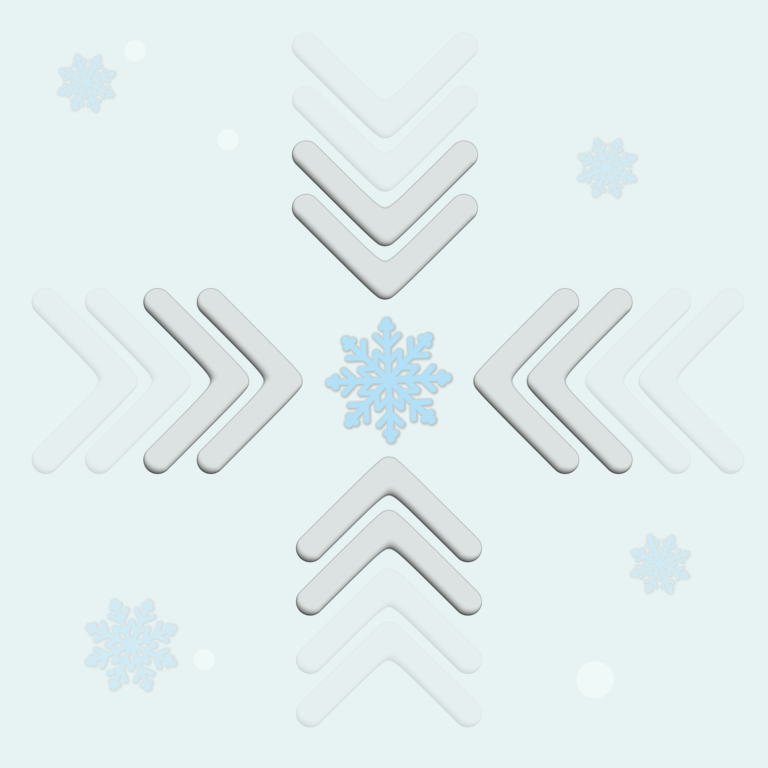
Give the GLSL for this background, as a Shadertoy shader.

```glsl
// Four groups of embossed chevrons pointing at a blue snowflake on a pale icy field.

float segment(vec2 p, vec2 a, vec2 b) {
    vec2 ab = b - a;
    return length(p - a - ab * clamp(dot(p - a, ab) / dot(ab, ab), 0.0, 1.0));
}

// Rounded chevron: x runs away from the tip, y across it; soft abs rounds the notch
float chevron(vec2 p) {
    p.y = sqrt(p.y * p.y + 0.00007);
    return segment(p, vec2(0.0), vec2(0.103)) - 0.0182;
}

// Eight-armed snowflake of unit radius
float snowflake(vec2 p) {
    float sector = 0.785398;
    float angle = abs(mod(atan(p.y, p.x) + 0.5 * sector, sector) - 0.5 * sector);
    p = length(p) * vec2(cos(angle), sin(angle));
    float d = segment(p, vec2(0.0), vec2(0.92, 0.0)) - 0.048;
    d = min(d, segment(p, vec2(0.28, 0.0), vec2(0.45, 0.18)) - 0.042);
    d = min(d, segment(p, vec2(0.53, 0.0), vec2(0.71, 0.18)) - 0.045);
    d = min(d, length(p - vec2(0.93, 0.0)) - 0.070);
    d = min(d, length(p - vec2(0.85, 0.065)) - 0.058);
    return min(d, length(p) - 0.10);
}

// Grey of a rounded surface lit from above, slightly right
float reliefShade(vec2 slope, float d) {
    float t = clamp(1.0 + d / 0.0182, 0.0, 1.0);
    vec3 normal = vec3(slope * t, sqrt(1.0 - t * t));
    float lit = dot(normal, vec3(0.25, 0.60, 0.75));
    float rim = smoothstep(-0.0018, 0.0, d);
    return mix(0.34, 0.885, smoothstep(-0.55, 0.48, lit)) - 0.18 * rim;
}

void mainImage(out vec4 fragColor, in vec2 fragCoord) {
    vec2 p = fragCoord / iResolution.xy;
    float px = 1.0 / iResolution.y;
    vec3 color = vec3(0.906, 0.949, 0.949);

    // Pale snow dots: centre and radius
    vec3 dots[4] = vec3[4](
        vec3(0.176, 0.934, 0.0137), vec3(0.297, 0.818, 0.0137),
        vec3(0.266, 0.141, 0.0137), vec3(0.775, 0.115, 0.0241));
    for (int i = 0; i < 4; i++) {
        float d = length(p - dots[i].xy) - dots[i].z;
        color = mix(color, vec3(0.937, 0.980, 0.973), smoothstep(px, -px, d));
    }

    // Chevron groups: right, top, left, bottom; the outer pair of each is faint
    vec2 tips[4] = vec2[4](
        vec2(0.6328, 0.5039), vec2(0.5013, 0.6263),
        vec2(0.3776, 0.5039), vec2(0.5065, 0.3893));
    for (int k = 0; k < 4; k++) {
        float turn = 1.570796 * float(k);
        vec2 axis = vec2(cos(turn), sin(turn));
        vec2 side = vec2(-axis.y, axis.x);
        float pairGap = k == 1 ? 0.1406 : 0.1455;
        for (int i = 0; i < 4; i++) {
            float shift = 0.0695 * float(i % 2) + pairGap * float(i / 2);
            vec2 q = p - tips[k] - axis * shift;
            q = vec2(dot(q, axis), dot(q, side));
            float d = chevron(q);
            float e = 0.0005;
            vec2 slope = vec2(chevron(q + vec2(e, 0.0)), chevron(q + vec2(0.0, e))) - d;
            slope = (axis * slope.x + side * slope.y) / e;
            slope /= max(1.0, length(slope));
            vec3 surface = reliefShade(slope, d) * vec3(0.975, 1.0, 0.995);
            float opacity = i < 2 ? 1.0 : 0.16;
            color = mix(color, surface, opacity * smoothstep(px, -px, d));
        }
    }

    // Snowflakes: centre, radius and rotation; the first is the vivid one
    vec4 flakes[5] = vec4[5](
        vec4(0.5059, 0.5052, 0.0816, 0.04), vec4(0.1126, 0.8919, 0.0390, 0.34),
        vec4(0.7904, 0.7813, 0.0405, 0.37), vec4(0.8594, 0.2656, 0.0405, 0.36),
        vec4(0.1706, 0.1602, 0.0635, 0.38));
    for (int i = 0; i < 5; i++) {
        vec4 flake = flakes[i];
        float c = cos(flake.w), s = sin(flake.w);
        vec2 q = mat2(c, -s, s, c) * (p - flake.xy) / flake.z;
        float d = snowflake(q) * flake.z;
        float shadowDistance = snowflake(q - vec2(0.008, -0.012)) * flake.z;
        float opacity = i == 0 ? 1.0 : 0.42;
        float shadow = smoothstep(0.0045, -0.001, shadowDistance);
        color = mix(color, vec3(0.62, 0.63, 0.62), 0.6 * opacity * shadow);
        vec3 ice = mix(vec3(0.906, 0.949, 0.949), vec3(0.698, 0.882, 0.969), opacity);
        color = mix(color, ice, smoothstep(px, -px, d));
    }

    fragColor = vec4(color, 1.0);
}
```
